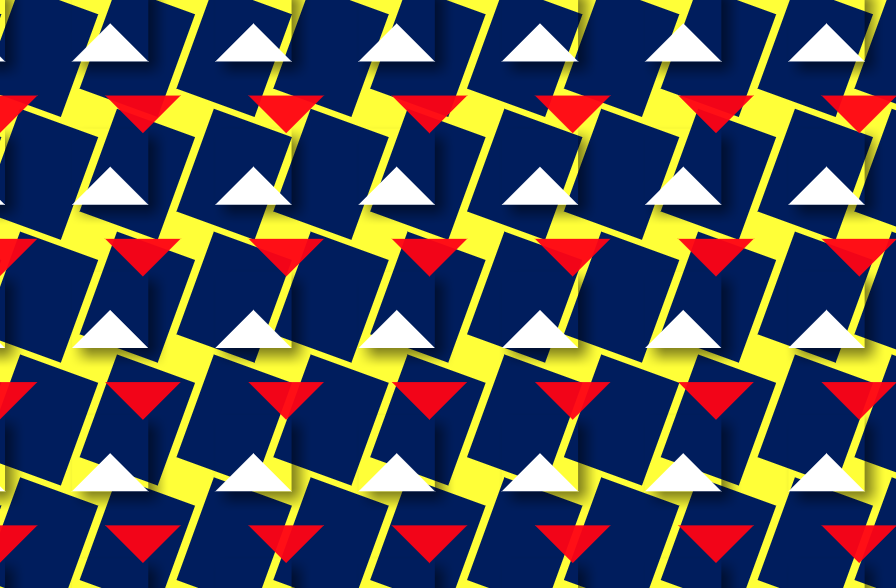
Give the GLSL for this pattern, as a Shadertoy shader.

```glsl
// Navy tilted cards on yellow, overlaid with rows of white and red triangles.
// Cards and triangles sit on two square-on lattices of different pitch; each
// white triangle's bounding square casts a soft shadow to the lower right.

// Antialiased coverage of a signed distance, one pixel wide
float coverage(float dist, float pixel) {
    return clamp(0.5 - dist / pixel, 0.0, 1.0);
}

float boxDistance(vec2 p, vec2 halfSize) {
    vec2 d = abs(p) - halfSize;
    return length(max(d, 0.0)) + min(max(d.x, d.y), 0.0);
}

// Right-angled triangle: apex at the origin, opening along +y
float triangleDistance(vec2 p, float height) {
    return max((abs(p.x) - p.y) * 0.7071, p.y - height);
}

// Position inside a repeating cell whose centre is the anchor
vec2 repeatAround(vec2 p, vec2 anchor, vec2 pitch) {
    return (fract((p - anchor) / pitch + 0.5) - 0.5) * pitch;
}

// Cards reach past their own cell, so neighbours are tested too
float cardDistance(vec2 p) {
    vec2 pitch = vec2(0.676, 0.8575);
    vec2 q = repeatAround(p, vec2(0.2826, 0.359), pitch);
    float tilt = radians(20.0);
    vec2 axis = vec2(cos(tilt), sin(tilt));
    float nearest = 1e3;
    for (int j = -1; j <= 1; j++) {
        for (int i = -1; i <= 1; i++) {
            vec2 r = q - vec2(i, j) * pitch;
            vec2 local = vec2(dot(r, axis), dot(r, vec2(-axis.y, axis.x)));
            nearest = min(nearest, boxDistance(local, vec2(0.29, 0.3815)));
        }
    }
    return nearest;
}

// Blurred square, cut away beneath the square that casts it
float softShadow(vec2 p, float halfSize, float pixel) {
    vec2 d = abs(p - 0.061) - halfSize;
    vec2 fade = 1.0 - smoothstep(-0.09, 0.09, d);
    return fade.x * fade.y * (1.0 - coverage(boxDistance(p, vec2(halfSize)), pixel));
}

void mainImage(out vec4 fragColor, in vec2 fragCoord) {
    // One unit is one triangle pitch; y runs down from the top edge
    float pixel = 6.254 / iResolution.x;
    vec2 p = vec2(fragCoord.x, iResolution.y - fragCoord.y) * pixel;

    // Ground and cards
    vec3 color = mix(vec3(1.0, 1.0, 0.22), vec3(0.0, 0.115, 0.365),
                     coverage(cardDistance(p), pixel));

    // White triangles with their shadows
    vec2 whiteCell = repeatAround(p, vec2(0.769, 0.163), vec2(1.0));
    color *= 1.0 - 0.5 * softShadow(whiteCell, 0.266, pixel);
    color = mix(color, vec3(1.0), coverage(triangleDistance(whiteCell, 0.266), pixel));

    // Red triangles point down and let a little of the ground through
    vec2 redCell = repeatAround(p, vec2(0.9975, 0.93), vec2(1.0));
    redCell.y = -redCell.y;
    color = mix(color, vec3(1.0, 0.01, 0.08),
                0.95 * coverage(triangleDistance(redCell, 0.263), pixel));

    fragColor = vec4(color, 1.0);
}
```
